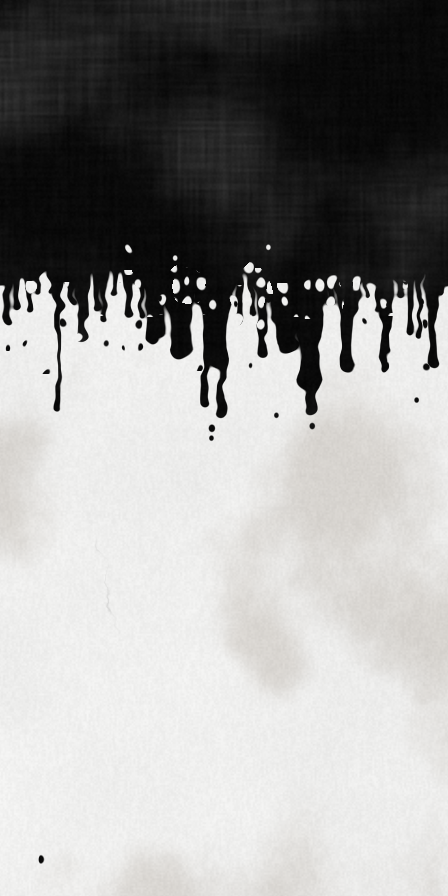
This texture is drawn by a WebGL 1 fragment shader. Its source:

```glsl
precision highp float;
// Black paint dripping over a weathered, cream plaster wall.
uniform vec2 u_resolution;

float hash(vec2 p) {
  p = fract(p * vec2(0.1031, 0.1137));
  p += dot(p, p.yx + 33.33);
  return fract((p.x + p.y) * p.x * 7.31 + p.y * 17.17);
}

float noise(vec2 p) {
  vec2 i = floor(p), f = fract(p);
  f = f * f * (3.0 - 2.0 * f);
  return mix(mix(hash(i), hash(i + vec2(1, 0)), f.x),
             mix(hash(i + vec2(0, 1)), hash(i + 1.0), f.x), f.y);
}

float fbm(vec2 p) {
  float sum = 0.0, amp = 0.5;
  for (int i = 0; i < 5; i++) {
    sum += amp * noise(p);
    p = mat2(1.6, 1.2, -1.2, 1.6) * p + 7.3;
    amp *= 0.5;
  }
  return sum;
}

float blob(vec2 p, vec2 center, vec2 size) {
  vec2 q = (p - center) / size;
  return exp(-dot(q, q));
}

float smin(float a, float b, float k) {
  float h = max(k - abs(a - b), 0.0) / k;
  return min(a, b) - h * h * k * 0.25;
}

// Hanging strand: narrow neck, rounded bead at its tip
float drip(vec2 p, float x, float tip, float radius) {
  float y = clamp(p.y, tip + radius, 1.42);
  float t = (1.42 - y) / (1.42 - tip);
  float r = radius * (1.15 - 0.6 * smoothstep(0.1, 0.75, t) + 0.4 * smoothstep(0.75, 1.0, t));
  return length(p - vec2(x, y)) - r;
}

// One jittered oval per cell, kept with the given chance
float spots(vec2 p, vec2 cell, float chance, float radius, float seed) {
  vec2 id = floor(p / cell);
  vec2 jitter = vec2(hash(id + seed), hash(id + seed + 19.0)) - 0.5;
  vec2 q = p - (id + 0.5 + jitter * 0.4) * cell;
  float r = radius * mix(0.55, 1.1, hash(id + seed + 41.0));
  float keep = step(hash(id + seed + 67.0), chance);
  return mix(0.05, length(q * vec2(1.0, 0.7)) - r, keep);
}

float dot2(vec2 p, float x, float y, float r) {
  return length((p - vec2(x, y)) * vec2(1.0, 0.85)) - r;
}

float paintDistance(vec2 p) {
  vec2 q = p;
  q.x += 0.012 * (noise(p * vec2(32.0, 44.0)) - 0.5);
  float d = 1.36 + 0.045 * noise(vec2(p.x * 26.0, 3.0)) - p.y;

  // Small strands along the whole edge
  for (int i = 0; i < 40; i++) {
    float n = float(i);
    float h = hash(vec2(n, 5.0));
    float x = (n + 0.5 + 0.5 * (hash(vec2(n, 9.0)) - 0.5)) / 40.0;
    float reach = 0.02 + 0.11 * h * (0.75 + 0.5 * smoothstep(0.2, 0.45, x));
    d = smin(d, drip(q, x, 1.365 - reach, 0.006 + 0.006 * hash(vec2(n, 2.0))), 0.012);
  }

  // Heavy masses
  d = smin(d, drip(q, 0.40, 1.19, 0.030), 0.02);
  d = smin(d, drip(q, 0.485, 1.17, 0.030), 0.02);
  d = smin(d, drip(q, 0.64, 1.20, 0.034), 0.02);
  d = smin(d, drip(q, 0.69, 1.12, 0.033), 0.02);
  d = smin(d, drip(q, 0.775, 1.165, 0.022), 0.02);

  // Long runs
  d = smin(d, drip(q, 0.13, 1.081, 0.007), 0.012);
  d = smin(d, drip(q, 0.183, 1.235, 0.013), 0.012);
  d = smin(d, drip(q, 0.345, 1.23, 0.012), 0.012);
  d = smin(d, drip(q, 0.458, 1.09, 0.011), 0.012);
  d = smin(d, drip(q, 0.494, 1.066, 0.012), 0.012);
  d = smin(d, drip(q, 0.585, 1.20, 0.012), 0.012);
  d = smin(d, drip(q, 0.697, 1.072, 0.015), 0.012);
  d = smin(d, drip(q, 0.857, 1.168, 0.010), 0.012);
  d = smin(d, drip(q, 0.966, 1.177, 0.013), 0.012);

  // Bare gaps and holes inside the paint
  float open = blob(p, vec2(0.42, 1.36), vec2(0.055, 0.06))
             + blob(p, vec2(0.575, 1.33), vec2(0.045, 0.08))
             + blob(p, vec2(0.745, 1.34), vec2(0.03, 0.07));
  float chance = 0.85 * smoothstep(0.25, 0.8, open);
  float edgeBand = 0.3 * smoothstep(0.06, 0.02, abs(p.y - 1.34));
  float holes = spots(q, vec2(0.027, 0.042), max(chance, edgeBand), 0.0105, 3.0);
  holes = min(holes, dot2(q, 0.531, 1.285, 0.013));
  holes = min(holes, dot2(p, 0.599, 1.448, 0.005));
  holes = min(holes, dot2(p, 0.391, 1.424, 0.005));
  d = max(d, -holes);

  // Flecks below the edge
  float band = smoothstep(1.12, 1.27, p.y) * step(p.y, 1.37);
  d = min(d, spots(q, vec2(0.042, 0.05), 0.32 * band, 0.0065, 8.0));
  d = min(d, dot2(p, 0.473, 1.044, 0.007));
  d = min(d, dot2(p, 0.472, 1.022, 0.005));
  d = min(d, dot2(p, 0.697, 1.049, 0.006));
  d = min(d, dot2(p, 0.617, 1.073, 0.005));
  return min(d, dot2(p, 0.930, 1.107, 0.005));
}

vec3 plaster(vec2 p) {
  float warm = 0.75 * blob(p, vec2(0.72, 0.93), vec2(0.15, 0.22))
             + 0.6 * blob(p, vec2(0.61, 0.54), vec2(0.10, 0.18))
             + 0.35 * blob(p, vec2(0.95, 0.55), vec2(0.22, 0.6))
             + 0.35 * blob(p, vec2(0.0, 0.95), vec2(0.13, 0.25))
             + 0.35 * blob(p, vec2(0.5, 0.0), vec2(0.8, 0.13));
  float stain = smoothstep(0.45, 0.95, warm + 0.9 * (fbm(p * vec2(6.0, 5.0)) - 0.1));
  vec3 c = mix(vec3(0.937, 0.937, 0.933), vec3(0.835, 0.82, 0.80), stain * 0.85);
  c += 0.045 * (fbm(p * 4.0 + 11.0) - 0.5);
  // Faint crack
  float path = 0.24 + 0.09 * (0.72 - p.y) + 0.08 * (fbm(p * 14.0) - 0.5);
  float crack = smoothstep(0.004, 0.0, abs(p.x - path)) * smoothstep(0.13, 0.06, abs(p.y - 0.69));
  return c - 0.09 * crack * noise(p * 45.0);
}

vec3 blackPaint(vec2 p) {
  float worn = 0.6 * blob(p, vec2(0.50, 1.66), vec2(0.12, 0.16))
             + 0.5 * blob(p, vec2(0.17, 1.82), vec2(0.24, 0.16))
             + 0.4 * blob(p, vec2(0.93, 1.52), vec2(0.12, 0.13))
             + 0.3 * blob(p, vec2(0.45, 2.0), vec2(0.6, 0.10));
  float cloud = smoothstep(0.4, 1.1, worn + fbm(p * 5.0 + 4.0));
  float weave = noise(p * vec2(150.0, 9.0)) + noise(p * vec2(9.0, 150.0)) - 1.0;
  return vec3(max(0.035 + 0.12 * cloud + weave * (0.015 + 0.035 * cloud), 0.01));
}

void main() {
  vec2 p = gl_FragCoord.xy / u_resolution.x;
  float aa = 0.8 / u_resolution.x;
  float wall = smoothstep(-aa, aa, paintDistance(p));
  vec3 color = mix(blackPaint(p), plaster(p), wall);
  float grain = noise(p * 240.0) + 0.6 * noise(p * vec2(210.0, 60.0)) - 0.8;
  color += grain * mix(0.018, 0.03, wall);
  gl_FragColor = vec4(color, 1.0);
}
```
